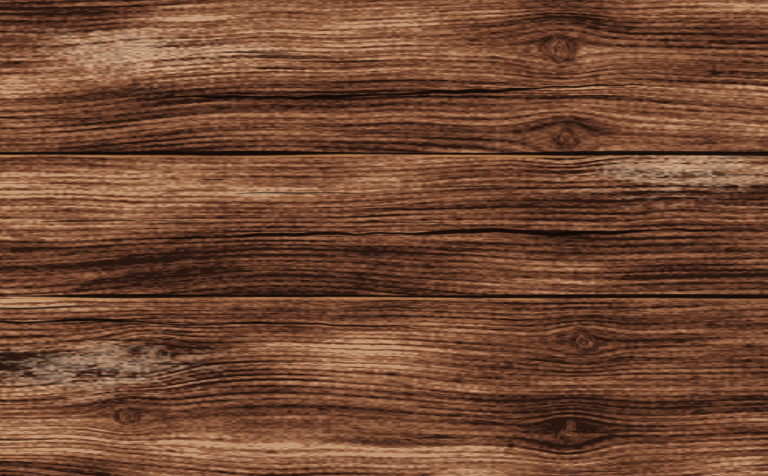
A Shadertoy shader for this texture:

```glsl
// Three weathered brown boards stacked vertically, with grain running across.
// Warped noise gives grain that bends around knots; tapered lines give seams,
// long cracks and short checks, and a noisy mask gives the pale worn patches.

const vec3 RAMP[6] = vec3[6](
    vec3(0.16, 0.085, 0.06), vec3(0.31, 0.18, 0.125), vec3(0.43, 0.25, 0.165),
    vec3(0.53, 0.34, 0.235), vec3(0.61, 0.40, 0.27), vec3(0.76, 0.60, 0.46));
const float STOPS[6] = float[6](0.20, 0.36, 0.49, 0.60, 0.69, 0.86);
const vec3 GAP_COLOR = vec3(0.06, 0.03, 0.02);
const vec3 EDGE_COLOR = vec3(0.72, 0.50, 0.30);
const vec3 WEAR_COLOR = vec3(0.78, 0.66, 0.54);

const vec2 SEAM_Y = vec2(0.376, 0.676);     // lower and upper board joints
const float SEAM_WIDTH = 0.0034;
const float RING_COUNT = 82.0;              // grain lines per canvas height
const float FIBRE_COUNT = 190.0;
const int KNOT_COUNT = 6;
const int CHECK_COUNT = 30;
const float CRACK_WIDTH = 0.0030;
// One component per board, bottom to top
const vec3 CRACK_Y = vec3(0.310, 0.508, 0.803);
const vec3 CRACK_SLOPE = vec3(-0.022, 0.020, 0.025);
const vec3 CRACK_START = vec3(-0.15, 0.25, 0.20);
const vec3 CRACK_END = vec3(0.95, 1.75, 1.45);
const vec3 WEAR_X = vec3(0.20, 1.44, 0.30);
const vec3 WEAR_Y = vec3(0.225, 0.640, 0.890);

float hash(vec2 p) {
    vec3 q = fract(vec3(p.xyx) * 0.1031);
    q += dot(q, q.yzx + 33.33);
    return fract((q.x + q.y) * q.z);
}

float noise(vec2 p) {
    vec2 i = floor(p), f = fract(p);
    f = f * f * (3.0 - 2.0 * f);
    return mix(mix(hash(i), hash(i + vec2(1, 0)), f.x),
               mix(hash(i + vec2(0, 1)), hash(i + vec2(1, 1)), f.x), f.y);
}

float fbm(vec2 p) {
    return 0.55 * noise(p) + 0.29 * noise(p * 2.1 + 7.3) + 0.16 * noise(p * 4.3 + 19.1);
}

// Horizontal split that tapers at both ends and varies in width
float split(vec2 p, float y, float start, float end, float width, float px) {
    float t = (p.x - start) / (end - start);
    float taper = smoothstep(0.0, 0.2, t) * (1.0 - smoothstep(0.65, 1.0, t));
    float w = width * taper * (0.2 + 1.4 * noise(vec2(p.x * 13.0, y * 50.0)));
    float line = 1.0 - smoothstep(w - px, w + px, abs(p.y - y));
    return line * smoothstep(0.0, 0.15, taper);
}

// Knots form a right-hand column of four and a left-hand pair: xy, radius
vec3 knotAt(int index) {
    float column = floor(float(index) / 4.0), row = mod(float(index), 4.0);
    float jitter = hash(vec2(float(index), 5.0));
    float x = mix(1.17 + 0.11 * jitter, 0.31 - 0.045 * row, column);
    float y = mix(0.09 + 0.19 * row + 0.24 * step(1.5, row), 0.251 - 0.126 * row, column);
    return vec3(x, y, 0.017 + 0.012 * hash(vec2(float(index), 9.0)));
}

vec3 woodColor(float tone) {
    vec3 color = RAMP[0];
    for (int i = 1; i < 6; i++)
        color = mix(color, RAMP[i], clamp((tone - STOPS[i - 1]) / (STOPS[i] - STOPS[i - 1]), 0.0, 1.0));
    return color;
}

void mainImage(out vec4 fragColor, in vec2 fragCoord) {
    vec2 p = fragCoord / iResolution.y;
    float px = 1.0 / iResolution.y;
    vec2 seam = SEAM_Y + 0.005 * (noise(vec2(p.x * 3.0, 2.0)) - 0.5);
    int board = int(step(seam.x, p.y) + step(seam.y, p.y));
    vec2 shift = vec2(17.0, 31.0) * float(board);

    // Grain coordinate, bent by slow noise and spread around knots
    float grain = p.y + 0.060 * (noise(p * vec2(1.7, 5.0) + shift) - 0.5)
                + 0.007 * (noise(p * vec2(7.0, 16.0) + shift) - 0.5);
    float knotMask = 0.0, knotTone = 0.0, halo = 0.0;
    for (int i = 0; i < KNOT_COUNT; i++) {
        vec3 knot = knotAt(i);
        vec2 d = p - knot.xy;
        vec2 q = d / (knot.z * vec2(3.4, 2.0));
        float bend = exp(-dot(q, q));
        grain -= 0.95 * d.y * bend;
        float r = length(d * vec2(0.75, 1.0)) / knot.z + 0.9 * (fbm(p * 40.0) - 0.5);
        float inside = 0.85 * (1.0 - smoothstep(0.6, 1.25, r));
        float rim = smoothstep(0.45, 0.8, r);
        knotTone += inside * (0.45 + 0.08 * cos(r * 17.0) - 0.20 * rim + 0.30 * (noise(p * 150.0) - 0.5));
        knotMask = max(knotMask, inside);
        halo = max(halo, bend);
    }

    // Tone from stains, growth rings, fibres and short dark pores
    float stain = fbm(p * vec2(2.6, 9.0) + shift + 3.0);
    float streak = noise(vec2(p.x * 1.6, grain * 30.0) + shift);
    float fibre = noise(vec2(p.x * 5.0, grain * FIBRE_COUNT) + shift);
    float fine = noise(p * vec2(110.0, 300.0));
    float pore = smoothstep(0.74, 0.95, noise(vec2(p.x * 28.0, grain * 210.0) + 70.0));
    float ringFade = 0.30 + 1.0 * noise(p * vec2(3.0, 9.0) + shift + 40.0);
    float wave = 0.5 + 0.5 * sin(6.2832 * (grain * RING_COUNT + 0.6 * streak));
    float ring = 0.65 - 1.7 * pow(wave, 2.2);
    float tone = 0.515 + 0.55 * (stain - 0.5) + 0.30 * (streak - 0.5) + 0.115 * ring * ringFade
               + 0.36 * (fibre - 0.5) + 0.24 * (fine - 0.5) - 0.14 * pore - 0.06 * halo;
    tone -= 0.09 * smoothstep(0.9, 1.6, p.x) * (1.0 - smoothstep(0.3, 0.7, p.y));
    vec3 color = woodColor(mix(tone, knotTone / max(knotMask, 0.001), knotMask));

    // Pale scraped patch on each board, broken into flecks along the fibres
    vec2 wearOffset = (p - vec2(WEAR_X[board], WEAR_Y[board])) / vec2(0.24, 0.06);
    float fleck = 0.5 * fbm(p * vec2(22.0, 75.0) + shift) + 0.3 * fibre + 0.2 * fine;
    float wear = smoothstep(0.40, 0.75, fleck + 0.30 * exp(-dot(wearOffset, wearOffset)) - 0.12);
    wear *= exp(-0.8 * dot(wearOffset, wearOffset));
    color = mix(color, WEAR_COLOR * (0.85 + 0.3 * fine), 0.72 * wear);

    // One long crack per board, then scattered short checks
    float wander = 0.012 * (noise(vec2(p.x * 5.0, 8.0) + shift) - 0.5)
                 + 0.005 * (noise(vec2(p.x * 24.0, 3.0) + shift) - 0.5);
    float crackY = CRACK_Y[board] + CRACK_SLOPE[board] * (p.x - 0.8) + wander;
    float gap = split(p, crackY, CRACK_START[board], CRACK_END[board], CRACK_WIDTH, px);
    for (int i = 0; i < CHECK_COUNT; i++) {
        float id = float(i);
        float start = 1.7 * hash(vec2(id, 11.0)) - 0.1;
        float size = 0.05 + 0.35 * hash(vec2(id, 23.0));
        float y = hash(vec2(id, 37.0)) + 0.6 * wander;
        gap = max(gap, 0.75 * split(p, y, start, start + size, 0.0015, px));
    }

    // Board joints: dark gap with a lit edge
    for (int i = 0; i < 2; i++) {
        float d = p.y - seam[i], id = float(i);
        float w = SEAM_WIDTH * (0.15 + 1.3 * noise(vec2(p.x * 4.0, 60.0 + id)));
        float lit = 1.0 - smoothstep(0.001, 0.004, abs(-d - w - 0.003));
        color = mix(color, EDGE_COLOR, 0.9 * lit * noise(vec2(p.x * 11.0, id)));
        gap = max(gap, 1.0 - smoothstep(w - px, w + px, abs(d)));
    }
    fragColor = vec4(mix(color, GAP_COLOR, 0.93 * gap), 1.0);
}
```
